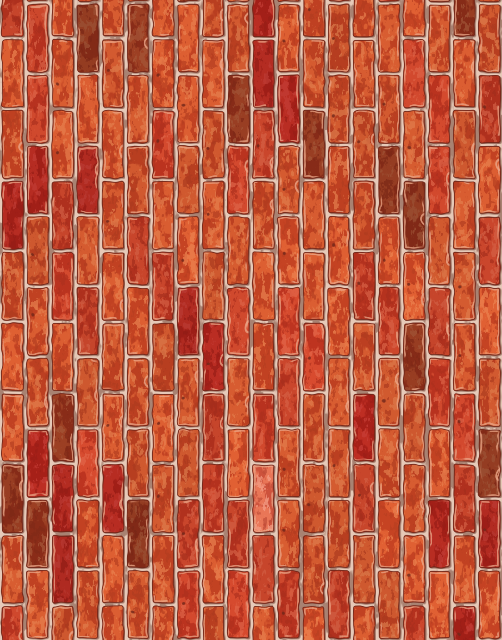
This texture is drawn by a Shadertoy shader. Its source:

```glsl
const float COLUMNS = 20.0;
const float ROWS = 9.04;
const float BRICK_LENGTH = 2.82;             // in column widths
const vec2 HALF_SIZE = vec2(0.432, 1.355);
const float CORNER = 0.10;
const float OUTLINE = 0.035;
const float WOBBLE = 0.07;
const float CRIMSON_SHARE = 0.07;
const float BROWN_SHARE = 0.07;
const float RED_SHARE = 0.20;
const float PALE_SHARE = 0.01;
const float KNOT_SHARE = 0.28;
const float CHIP_SHARE = 0.22;

const vec3 MORTAR_LIGHT = vec3(0.90, 0.79, 0.72);
const vec3 MORTAR_SHADE = vec3(0.60, 0.44, 0.38);
const vec3 EDGE_DARK = vec3(0.44, 0.15, 0.10);
const vec3 CLAY = vec3(0.84, 0.36, 0.19);
const vec3 CLAY_DEEP = vec3(0.74, 0.25, 0.13);
const vec3 CLAY_PALE = vec3(0.88, 0.48, 0.29);
const vec3 GLINT = vec3(0.92, 0.65, 0.53);
const vec3 CRIMSON_TINT = vec3(0.85, 0.48, 0.70);
const vec3 BROWN_TINT = vec3(0.70, 0.66, 0.70);
const vec3 RED_TINT = vec3(0.96, 0.78, 0.92);
const vec3 PALE_TINT = vec3(1.06, 1.25, 1.75);

float hash(vec2 p) {
    vec3 q = fract(vec3(p.xyx) * 0.1031);
    q += dot(q, q.yzx + 33.33);
    return fract((q.x + q.y) * q.z);
}

float noise(vec2 p) {
    vec2 i = floor(p), f = fract(p);
    f = f * f * (3.0 - 2.0 * f);
    return mix(mix(hash(i), hash(i + vec2(1, 0)), f.x),
               mix(hash(i + vec2(0, 1)), hash(i + vec2(1, 1)), f.x), f.y);
}

float fbm(vec2 p) {
    float sum = 0.0, gain = 0.55;
    for (int i = 0; i < 3; i++) {
        sum += gain * noise(p);
        p = p * 2.1 + 17.3;
        gain *= 0.5;
    }
    return sum / 0.9625;
}

float roundBox(vec2 p, vec2 halfSize, float radius) {
    vec2 q = abs(p) - halfSize + radius;
    return length(max(q, 0.0)) + min(max(q.x, q.y), 0.0) - radius;
}

vec3 brickTint(float pick) {
    if (pick < CRIMSON_SHARE) return CRIMSON_TINT;
    pick -= CRIMSON_SHARE;
    if (pick < BROWN_SHARE) return BROWN_TINT;
    pick -= BROWN_SHARE;
    if (pick < RED_SHARE) return RED_TINT;
    return pick - RED_SHARE < PALE_SHARE ? PALE_TINT : vec3(1.0);
}

void mainImage(out vec4 fragColor, in vec2 fragCoord) {
    // Upright bricks, alternate columns shifted by half a brick
    vec2 grid = fragCoord / iResolution.xy * vec2(COLUMNS, ROWS);
    float aa = COLUMNS / iResolution.x;
    float column = floor(grid.x);
    vec2 wall = grid * vec2(1.0, BRICK_LENGTH);
    grid.y += 0.5 * (1.0 - mod(column, 2.0));
    vec2 id = vec2(column, floor(grid.y)) + 7.0;
    vec2 local = (fract(grid) - 0.5) * vec2(1.0, BRICK_LENGTH);

    // Uneven outline
    vec2 bend = vec2(noise(wall * 3.1), noise(wall * 3.7 + 40.0)) - 0.5;
    vec2 p = local + bend * WOBBLE;
    float d = roundBox(p, HALF_SIZE, CORNER);

    // Mortar with shadow and stains
    float castDist = roundBox(p - vec2(0.045, -0.035), HALF_SIZE, CORNER);
    float shade = 1.0 - smoothstep(-aa, aa, castDist);
    shade = max(shade, 0.8 * smoothstep(0.54, 0.68, fbm(wall * vec2(3.0, 1.6) + 9.0)));
    vec3 mortar = mix(MORTAR_LIGHT, MORTAR_SHADE, shade);

    // Layered flat blotches of fired clay
    vec2 seed = vec2(hash(id + 3.0), hash(id + 11.0)) * 60.0;
    vec2 grain = local + seed;
    float patches = fbm(grain * vec2(3.2, 1.9));
    float flecks = fbm(grain * vec2(6.0, 3.6) + 25.0);
    float level = mix(0.43, 0.60, hash(id + 19.0));
    float soft = 0.02 + aa * 0.7;
    vec3 clay = mix(CLAY, CLAY_DEEP, smoothstep(-soft, soft, patches - level));
    clay = mix(clay, CLAY_PALE, 0.75 * smoothstep(-soft, soft, flecks - 0.64));
    clay = mix(clay, CLAY_DEEP * 0.93, 0.7 * smoothstep(-soft, soft, 0.33 - flecks));
    clay *= brickTint(hash(id + 29.0)) * mix(0.96, 1.05, hash(id + 37.0));

    // Broken glint inside the rim
    float rim = abs(d + 0.075 + 0.07 * (noise(grain * 4.0) - 0.5));
    float glint = 1.0 - smoothstep(0.012, 0.012 + aa, rim);
    glint *= smoothstep(0.42, 0.58, noise(grain * vec2(3.0, 1.7) + 5.0));
    clay = mix(clay, GLINT, 0.75 * glint);

    // Curved chips on the right side and small dark knots
    vec2 chipAt = vec2(HALF_SIZE.x, mix(-0.8, 0.8, hash(id + 43.0)));
    float chip = abs(length((p - chipAt) * vec2(1.0, 0.7)) - 0.15);
    float chipLine = (1.0 - smoothstep(0.012, 0.012 + aa, chip)) * step(hash(id + 47.0), CHIP_SHARE);
    clay = mix(clay, GLINT, 0.8 * chipLine);
    float knot = length(p - vec2(-0.2, mix(-0.4, 0.3, hash(id + 53.0))));
    float knotMask = (1.0 - smoothstep(0.03, 0.05 + aa, knot)) * step(hash(id + 59.0), KNOT_SHARE);
    clay = mix(clay, EDGE_DARK, 0.8 * knotMask);

    // Dark rim, then brick over mortar
    float edge = smoothstep(-OUTLINE - aa * 0.6, -OUTLINE + aa * 0.4, d);
    clay = mix(clay, EDGE_DARK, 0.9 * edge);
    vec3 color = mix(clay, mortar, smoothstep(-0.6 * aa, 0.6 * aa, d));
    fragColor = vec4(color, 1.0);
}
```
